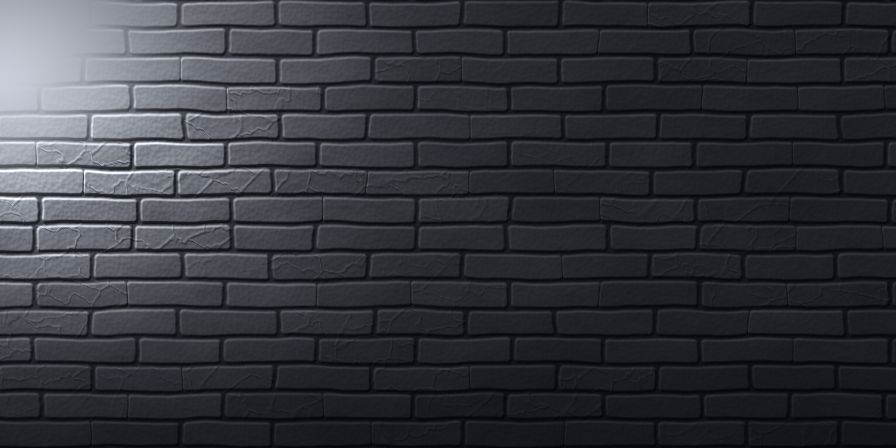
This texture is drawn by a Shadertoy shader. Its source:

```glsl
const vec2 WALL_SIZE = vec2(32.0, 16.0);   // measured in brick courses
const float BRICK_LENGTH = 32.0 / 9.5;
const vec2 TO_LIGHT = vec2(-0.5, 0.86);

vec2 hash2(vec2 p) {
    vec3 q = fract(p.xyx * vec3(0.1031, 0.1030, 0.0973));
    q += dot(q, q.yzx + 33.33);
    return fract((q.xx + q.yz) * q.zy);
}

// Distances to the nearest and second nearest feature points
vec2 cellular(vec2 p) {
    vec2 cell = floor(p), nearest = vec2(8.0);
    for (int j = -1; j <= 1; j++)
    for (int i = -1; i <= 1; i++) {
        vec2 c = cell + vec2(i, j);
        float d = length(c + hash2(c) - p);
        nearest = d < nearest.x ? vec2(d, nearest.x) : vec2(nearest.x, min(nearest.y, d));
    }
    return nearest;
}

float layeredSines(vec2 p) {
    float sum = 0.0, amplitude = 0.5;
    for (int i = 0; i < 4; i++) {
        sum += amplitude * sin(p.x + 1.7 * sin(p.y));
        p = mat2(1.6, 1.2, -1.2, 1.6) * p + 1.3;
        amplitude *= 0.5;
    }
    return sum;
}

// xy: brick id, z: rounded distance to the joint
vec3 brickAt(vec2 p) {
    p += 0.07 * vec2(layeredSines(p * 1.3), layeredSines(p.yx * vec2(0.9, 0.7) + 4.0));
    float row = floor(p.y);
    float stagger = mod(row + step(row, 7.5), 2.0);
    float x = p.x / BRICK_LENGTH - mix(0.40, 0.93, stagger);
    float joint = floor(x + 0.5);
    vec2 wear = hash2(vec2(joint, row) + 17.0);
    float side = x - joint - 0.12 * (wear.x - 0.5);
    float fy = p.y - row;
    vec2 gap = vec2(abs(side) * BRICK_LENGTH + 0.08 * step(0.75, wear.y), min(fy, 1.0 - fy));
    float radius = 0.2;
    float edge = radius - length(max(radius - gap, 0.0));
    return vec3(joint - step(side, 0.0), row, edge);
}

float brickProfile(float edge, float softness) {
    return smoothstep(0.015, 0.12 + softness, edge);
}

// Painted surface: brick faces, bumps, grain and raised creases
float wallHeight(vec2 p, float softness) {
    vec3 brick = brickAt(p);
    float creased = smoothstep(0.55, 0.85, hash2(brick.xy + 5.0).y);
    vec2 warped = p + 0.35 * layeredSines(p * 2.1);
    vec2 cells = cellular(warped * vec2(0.7, 1.1));
    float crease = 1.0 - smoothstep(0.0, 0.09 + softness, cells.y - cells.x);
    float grain = cellular(p * 6.0).x;
    return brickProfile(brick.z, softness)
        + 0.16 * layeredSines(p * vec2(1.9, 2.7))
        + 0.16 * grain + 0.28 * creased * crease;
}

// Soft lamp falling on the upper left
float lampLight(vec2 uv) {
    float d = length(vec2(uv.x, (uv.y - 0.82) / 1.6));
    float ambient = mix(0.155, 0.13, uv.x);
    float floorShade = mix(0.68, 1.0, smoothstep(0.0, 0.4, uv.y));
    return (ambient + 0.66 * exp(-pow(d / 0.27, 1.6))) * floorShade;
}

vec3 steelTint(float light) {
    return light * vec3(0.97, 0.99, 1.03) + vec3(-0.004, 0.0, 0.014);
}

void mainImage(out vec4 fragColor, in vec2 fragCoord) {
    vec2 uv = fragCoord / iResolution.xy;
    vec2 p = uv * WALL_SIZE;
    float softness = 0.5 * WALL_SIZE.y / iResolution.y;
    vec3 brick = brickAt(p);

    // Relief lit from above left
    float slope = wallHeight(p, softness) - wallHeight(p + 0.08 * TO_LIGHT, softness);
    float sheen = exp(-dot(uv - vec2(0.12, 0.58), (uv - vec2(0.12, 0.58)) * vec2(20.0, 28.0)));
    float relief = clamp(1.0 + (0.75 + 0.6 * sheen) * slope, 0.4, 1.9);

    // Joints and uneven paint
    float jointShade = mix(0.58, 1.0, brickProfile(brick.z, softness));
    float tone = 1.0 + 0.14 * (hash2(brick.xy).x - 0.5) + 0.06 * layeredSines(p * 0.8);

    // Glare washes out the detail near the lamp
    float detail = smoothstep(0.09, 0.25, length((uv - vec2(0.0, 1.0)) * vec2(1.0, 0.5)));
    float light = lampLight(uv) * mix(1.0, relief * jointShade * tone, detail);
    fragColor = vec4(clamp(steelTint(light), 0.0, 1.0), 1.0);
}
```
